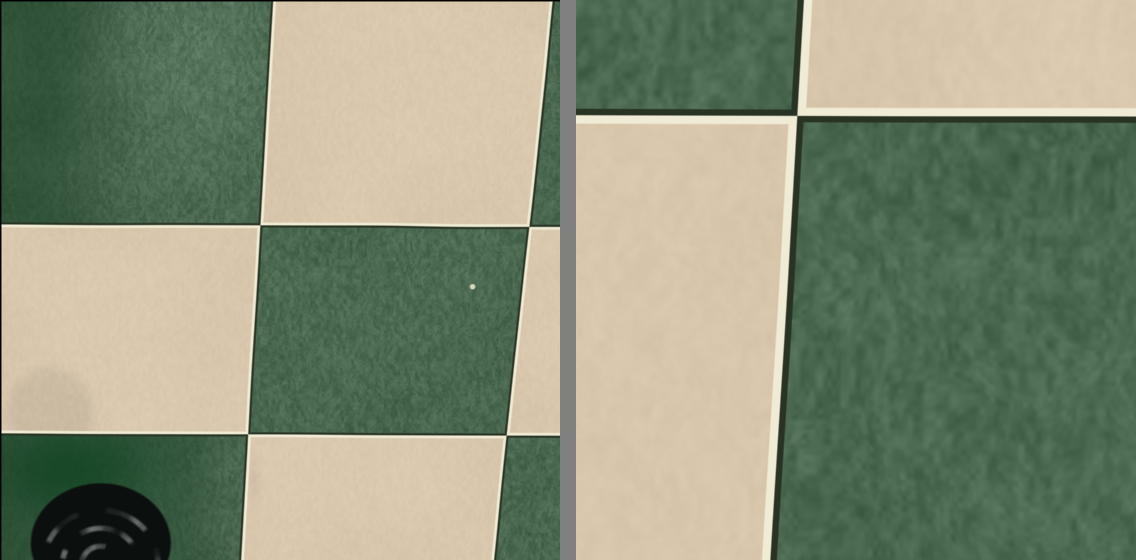
Left: the whole. Right: its middle third, enlarged.
Write a WebGL 2 fragment shader that draws this pattern.

```glsl
#version 300 es
precision highp float;
// Worn green and tan checkerboard seen in slight perspective, two tall rows of
// squares with cream and dark seams. A projective grid gives each cell's parity
// and seam distance; value noise adds grain, and a glossy turned piece sits low left.

uniform vec2 u_resolution;
out vec4 fragColor;

// Palette
const vec3 TAN        = vec3(0.85, 0.78, 0.68);
const vec3 CREAM      = vec3(0.94, 0.92, 0.83);
const vec3 GREEN      = vec3(0.29, 0.405, 0.31);
const vec3 GREEN_DEEP = vec3(0.19, 0.325, 0.225);
const vec3 GREEN_SHADE = vec3(0.07, 0.27, 0.14);
const vec3 SEAM_DARK  = vec3(0.16, 0.20, 0.14);
const vec3 PIECE      = vec3(0.045, 0.06, 0.05);
const vec3 GLINT      = vec3(0.55, 0.56, 0.57);

// Grid: first column edge, column width (base and growth with height), rows
const vec2 COLUMN_EDGE  = vec2(0.430, 0.058);
const vec2 COLUMN_WIDTH = vec2(0.4515, 0.0485);
const float ROW_BASE    = 0.2265;
const float ROW_HEIGHT  = 0.3725;
const float ROW_TILT    = 0.004;
const float PERSPECTIVE = 0.08;

// Seams and wear
const float CREAM_WIDTH = 0.0050;
const float DARK_WIDTH  = 0.0038;
const float WOBBLE      = 0.0025;
const float GREEN_GRAIN = 0.13;
const float TAN_GRAIN   = 0.035;
const float BORDER      = 0.0026;

// Piece
const vec2 PIECE_CENTER = vec2(0.180, 0.030);
const vec2 PIECE_RADIUS = vec2(0.125, 0.107);
const float RING_STEP   = 0.30;

float hash(vec2 p) {
    return fract(sin(dot(p, vec2(127.1, 311.7))) * 43758.5453);
}

float noise(vec2 p) {
    vec2 i = floor(p), f = fract(p);
    f = f * f * (3.0 - 2.0 * f);
    return mix(mix(hash(i), hash(i + vec2(1, 0)), f.x),
               mix(hash(i + vec2(0, 1)), hash(i + vec2(1, 1)), f.x), f.y);
}

// Soft elliptical spot: 1 at the center, falling to 0
float spot(vec2 p, vec2 center, vec2 radius) {
    vec2 q = (p - center) / radius;
    return exp(-dot(q, q));
}

// Fine, slightly upright leather grain centered on zero
float grain(vec2 p) {
    vec2 bent = p + 0.012 * vec2(noise(p * 28.0), noise(p * 28.0 + 9.0));
    return 0.6 * noise(bent * vec2(190.0, 105.0))
         + 0.4 * noise(bent * vec2(330.0, 260.0)) - 0.5;
}

// Signed seam distance: positive in tan squares, negative in green ones
float seamDistance(vec2 p) {
    p += WOBBLE * (vec2(noise(p * 6.0), noise(p * 6.0 + 5.0)) - 0.5);
    float width = COLUMN_WIDTH.x + COLUMN_WIDTH.y * p.y;
    float u = (p.x - COLUMN_EDGE.x - COLUMN_EDGE.y * p.y) / width;
    float t = (p.y + ROW_TILT * p.x - ROW_BASE) / ROW_HEIGHT;
    float depth = 1.0 + PERSPECTIVE * t;
    float v = t * (1.0 + PERSPECTIVE) / depth;
    float height = ROW_HEIGHT * depth * depth / (1.0 + PERSPECTIVE);
    vec2 toEdge = (0.5 - abs(fract(vec2(u, v)) - 0.5)) * vec2(width, height);
    float parity = mod(floor(u) + floor(v), 2.0);
    return min(toEdge.x, toEdge.y) * (2.0 * parity - 1.0);
}

vec3 greenSquare(vec2 p, float g) {
    // Deep tone at the left, rubbed pale toward the upper middle
    float deep = 1.0 - smoothstep(0.10, 0.30, p.x + 0.06 * noise(p * 9.0));
    deep = max(deep, 0.8 * (1.0 - smoothstep(0.30, 0.45, p.x)) * step(p.y, 0.4));
    vec3 c = mix(GREEN, GREEN_DEEP, deep);
    c += 0.045 * spot(p, vec2(0.36, 0.88), vec2(0.13, 0.16));
    c += 0.025 * (noise(p * 14.0) - 0.5) + GREEN_GRAIN * g * (1.0 - 0.65 * deep);
    return mix(c, GREEN_SHADE, 0.85 * spot(p, vec2(0.13, 0.16), vec2(0.13, 0.085)));
}

vec3 tanSquare(vec2 p, float g) {
    float stain = smoothstep(0.35, 0.65, spot(p, vec2(0.09, 0.26), vec2(0.09, 0.10)));
    stain += 0.7 * spot(p, vec2(0.455, 0.14), vec2(0.012, 0.04));
    return TAN * (1.0 - 0.055 * stain) + TAN_GRAIN * g + 0.02 * (noise(p * 8.0) - 0.5);
}

void main() {
    vec2 p = gl_FragCoord.xy / u_resolution;
    float px = 1.0 / min(u_resolution.x, u_resolution.y);

    // Board, layered outward from green through the seam to tan
    float s = seamDistance(p), g = grain(p);
    vec3 color = greenSquare(p, g);
    color = mix(color, SEAM_DARK, smoothstep(-px, px, s + DARK_WIDTH));
    color = mix(color, CREAM, smoothstep(-px, px, s));
    color = mix(color, tanSquare(p, g), smoothstep(-px, px, s - CREAM_WIDTH));

    // Pale fleck
    float fleck = length(p - vec2(0.844, 0.488));
    color = mix(color, CREAM, 0.85 * (1.0 - smoothstep(0.003, 0.003 + 2.0 * px, fleck)));

    // Piece with broken highlights along its turned rings
    vec2 q = (p - PIECE_CENTER) / PIECE_RADIUS;
    vec2 r = q + vec2(0.0, 0.35);
    float ring = length(r * vec2(1.1, 1.0)) / RING_STEP;
    float band = 1.0 - smoothstep(0.05, 0.24, abs(fract(ring + 0.5) - 0.5));
    float broken = smoothstep(0.35, 0.8, noise(vec2(atan(r.y, r.x) * 3.5, floor(ring + 0.5) * 7.0)));
    float shine = band * broken * step(0.5, ring) * step(ring, 3.4);
    vec3 piece = mix(PIECE, GLINT, 0.75 * shine * (0.6 + 0.4 * noise(p * 90.0)));
    float edge = (length(q) - 1.0) * PIECE_RADIUS.y;
    color = mix(color, piece, 1.0 - smoothstep(-1.5 * px, 1.5 * px, edge));

    // Thin black border at left and top
    float inset = min(p.x, 1.0 - p.y);
    color *= smoothstep(-px, px, inset - BORDER);
    fragColor = vec4(color, 1.0);
}
```
